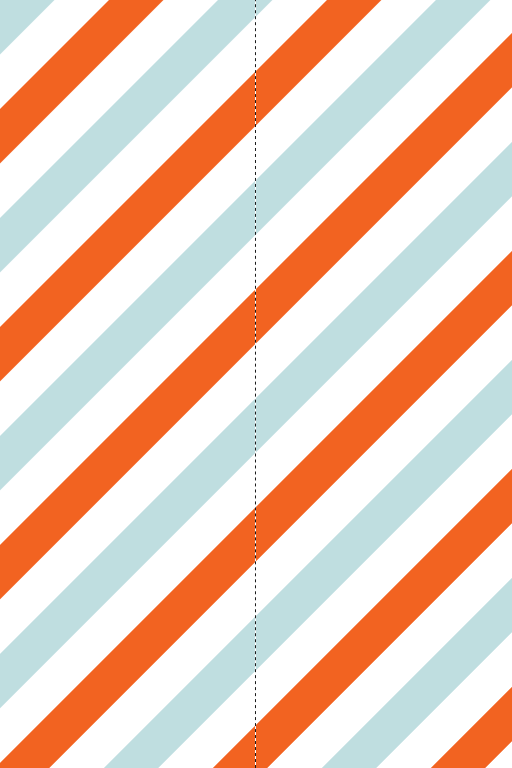
Give the GLSL for this pattern, as a Shadertoy shader.

```glsl
// Diagonal candy stripes in orange and pale blue on white, with a fine
// dashed vertical seam near the middle. Stripes and dashes are periodic
// bands, antialiased by integrating a square wave over each pixel.

const vec3 WHITE  = vec3(1.0);
const vec3 BLUE   = vec3(0.75, 0.87, 0.88);
const vec3 ORANGE = vec3(0.95, 0.39, 0.13);
const vec3 INK    = vec3(0.10);

// Lengths are fractions of the canvas height.
const float STRIPE_PERIOD = 0.2838;   // orange to orange, along an axis
const float STRIPE_DUTY   = 0.25;     // each colour fills a quarter period
const float SEAM_WIDTH    = 0.0013;
const float DASH_PERIOD   = 0.0078;

// Integral from 0 to t of a wave that is 1 for the first part of each cycle.
float waveIntegral(float t, float duty) {
    return floor(t) * duty + min(fract(t), duty);
}

// Share of a pixel, footprint wide in cycles, covered by the wave.
float bandCoverage(float t, float duty, float footprint) {
    float h = 0.5 * footprint;
    return (waveIntegral(t + h, duty) - waveIntegral(t - h, duty)) / footprint;
}

// Share of a pixel covered by a line centred at distance zero.
float lineCoverage(float d, float width, float pixel) {
    float right = min(d + 0.5 * pixel, 0.5 * width);
    float left  = max(d - 0.5 * pixel, -0.5 * width);
    return max(right - left, 0.0) / pixel;
}

vec3 stripes(vec2 p, float pixel) {
    // The phase is zero in the top left corner and grows right and down.
    float phase = (p.x + 1.0 - p.y) / STRIPE_PERIOD;
    float footprint = 1.4 * pixel / STRIPE_PERIOD;
    vec3 col = mix(WHITE, BLUE, bandCoverage(phase, STRIPE_DUTY, footprint));
    return mix(col, ORANGE, bandCoverage(phase - 0.5, STRIPE_DUTY, footprint));
}

// Dark dashes alternate with white ones along the seam.
vec3 addSeam(vec3 col, vec2 p, float seamX, float pixel) {
    float dash = bandCoverage(p.y / DASH_PERIOD, 0.5, pixel / DASH_PERIOD);
    return mix(col, mix(WHITE, INK, dash), lineCoverage(p.x - seamX, SEAM_WIDTH, pixel));
}

void mainImage(out vec4 fragColor, in vec2 fragCoord) {
    float pixel = 1.0 / iResolution.y;
    vec2 p = fragCoord * pixel;
    float seamX = 0.499 * iResolution.x * pixel;

    vec3 col = stripes(p, pixel);
    col = addSeam(col, p, seamX, pixel);
    fragColor = vec4(col, 1.0);
}
```
